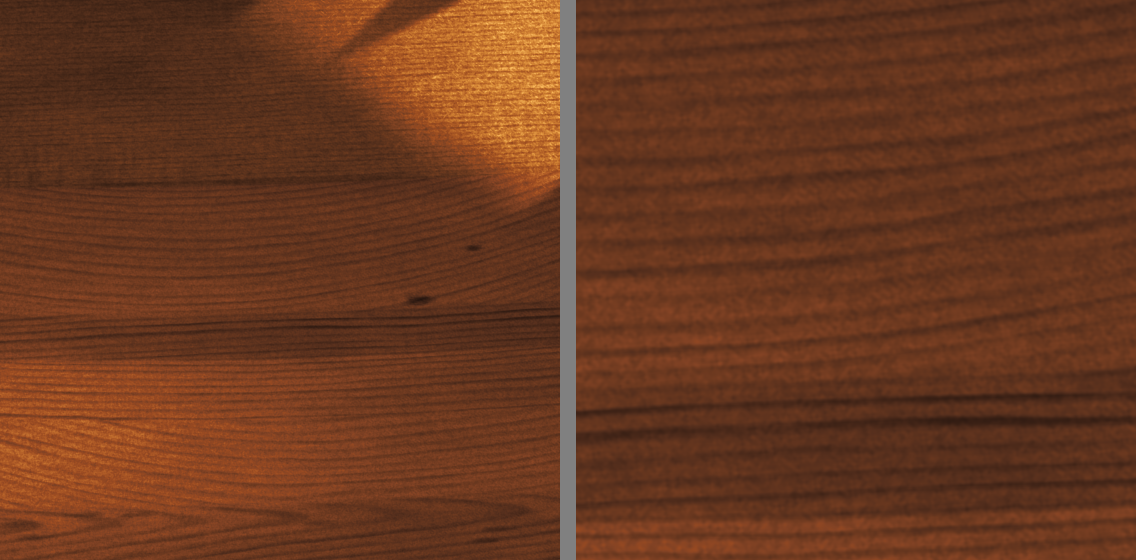
Left, the full canvas; right, a detail of the centre.
This texture is drawn by a Shadertoy shader. Its source:

```glsl
float hash(vec2 p) {
    return fract(sin(dot(p, vec2(127.1, 311.7))) * 43758.5453);
}

float noise(vec2 p) {
    vec2 cell = floor(p), f = fract(p);
    f = f * f * (3.0 - 2.0 * f);
    float low = mix(hash(cell), hash(cell + vec2(1, 0)), f.x);
    float high = mix(hash(cell + vec2(0, 1)), hash(cell + vec2(1, 1)), f.x);
    return mix(low, high, f.y);
}

float fbm(vec2 p) {
    float sum = 0.0, weight = 0.5;
    for (int i = 0; i < 4; i++) {
        sum += weight * noise(p);
        p = p * 2.03 + 17.3;
        weight *= 0.5;
    }
    return sum;
}

// Soft dark growth lines that fade in and out along the board
float rings(float height, float spacing, float x, float seed) {
    float wobble = fbm(vec2(x * 2.5 + seed, height * 9.0)) * 1.5;
    float phase = height / spacing + wobble + 0.6 * noise(vec2(seed, height * 30.0));
    float f = fract(phase);
    float line = smoothstep(0.3, 0.74, f) * (1.0 - smoothstep(0.74, 1.0, f));
    float strength = 0.4 + 0.5 * hash(vec2(floor(phase), seed));
    return line * strength * (0.3 + 1.1 * fbm(vec2(x * 14.0, phase * 2.0 + seed)));
}

float above(float height, float edge, float blur) {
    return smoothstep(edge - blur, edge + blur, height);
}

// Small dark eye, ragged and stretched along the grain
float knot(vec2 uv, vec2 center, vec2 size) {
    vec2 p = (uv - center) / size;
    p.y -= 0.25 * p.x;
    float r = length(p) + 0.9 * (fbm(uv * vec2(40.0, 110.0)) - 0.5);
    return 1.0 - smoothstep(0.1, 1.2, r);
}

// Straight shadow that narrows from start to end
float taperedShadow(vec2 p, vec2 start, vec2 end, float width) {
    vec2 axis = end - start;
    float t = clamp(dot(p - start, axis) / dot(axis, axis), 0.0, 1.0);
    float d = length(p - start - axis * t) - width * (1.0 - t);
    return (1.0 - smoothstep(-0.008, 0.012, d)) * (1.0 - 0.5 * t);
}

// Wood colour for a given red level
vec3 woodColor(float level) {
    vec3 c = mix(vec3(0.12, 0.07, 0.05), vec3(0.33, 0.18, 0.11), clamp((level - 0.12) / 0.21, 0.0, 1.0));
    c = mix(c, vec3(0.42, 0.22, 0.12), clamp((level - 0.33) / 0.09, 0.0, 1.0));
    c = mix(c, vec3(0.51, 0.26, 0.14), clamp((level - 0.42) / 0.09, 0.0, 1.0));
    c = mix(c, vec3(0.60, 0.29, 0.13), clamp((level - 0.51) / 0.09, 0.0, 1.0));
    c = mix(c, vec3(0.69, 0.36, 0.15), clamp((level - 0.60) / 0.09, 0.0, 1.0));
    c = mix(c, vec3(0.83, 0.51, 0.21), clamp((level - 0.69) / 0.14, 0.0, 1.0));
    return mix(c, vec3(0.97, 0.70, 0.36), clamp((level - 0.83) / 0.14, 0.0, 1.0));
}

// Sunlit patch bounded by soft and hard shadow edges
float sunlight(vec2 uv) {
    float edge = dot(uv, vec2(0.55, 0.83)) + 0.03 * (fbm(uv * 7.0) - 0.5);
    float sun = smoothstep(0.975, 1.12, edge);
    sun *= smoothstep(-0.02, 0.015, uv.y - 0.63 - 0.75 * (uv.x - 0.94));
    sun *= 1.0 - smoothstep(-0.015, 0.02, uv.y - 0.95 - 0.63 * (uv.x - 0.39));
    return sun * (1.0 - 0.9 * taperedShadow(uv, vec2(0.79, 1.03), vec2(0.57, 0.875), 0.04));
}

void mainImage(out vec4 fragColor, in vec2 fragCoord) {
    vec2 uv = fragCoord / iResolution.xy;
    float x = uv.x, y = uv.y;
    float height = y - 0.03 * x * x;

    // Board masks, from bottom to top
    float sagging = above(height, 0.092, 0.006);
    float flatBoard = above(height, 0.247, 0.003);
    float darkBoard = above(height, 0.355, 0.007);
    float middle = above(height, 0.434, 0.01);
    float top = above(height, 0.664, 0.002);

    // Growth lines, bent differently in each board
    float nose = 0.09 * x + length(vec2(y - 0.06 - 0.03 * x, 0.014));
    float grain = rings(nose, 0.017, x, 3.0);
    grain = mix(grain, rings(y - 0.24 * (x - 0.58) * (x - 0.58), 0.017, x, 11.0) * 0.65, sagging);
    grain = mix(grain, rings(y - 0.06 * (x - 0.3) * (x - 0.3), 0.0135, x, 23.0) * 1.1, flatBoard);
    grain = mix(grain, rings(y - 0.05 * x, 0.0135, x, 31.0) * 1.2, darkBoard);
    grain = mix(grain, rings(y - 0.25 * (x - 0.3) * (x - 0.3), 0.0155, x, 47.0) * 0.8, middle);
    grain = mix(grain, rings(y - 0.04 * x, 0.0095, x, 59.0) * 0.5, top);

    // Board tones and the warm glow at the lower left
    float level = mix(0.43, 0.485, sagging);
    level = mix(level, 0.465, flatBoard);
    level = mix(level, 0.39, darkBoard);
    level = mix(level, 0.435 - 0.25 * (y - 0.55), middle);
    level = mix(level, 0.345 - 0.27 * (y - 0.8), top);
    float glow = exp(-4.5 * x * x - 22.0 * (y - 0.21) * (y - 0.21));
    level += 0.22 * glow * (1.0 - 0.4 * darkBoard) - 0.035 * x * (1.0 - top);
    level += 0.12 * (fbm(uv * vec2(4.0, 13.0)) - 0.47);

    // Sun, brightest toward the upper right corner
    float sun = sunlight(uv);
    float bright = 0.53 + 0.32 * smoothstep(0.62, 0.03, distance(uv, vec2(1.02, 0.93)));
    level = mix(level, bright, sun);
    level *= 1.0 - 0.37 * grain;

    // Fibres, cross flecks, and sandy pores on a turned grid
    float fibre = fbm(vec2(x * 20.0, (y - 0.04 * x) * 170.0)) - 0.47;
    float fleck = noise(vec2(x * 130.0, y * 32.0)) - 0.5;
    float fleckArea = top * smoothstep(0.8, 0.68, height) * smoothstep(0.65, 0.1, x);
    vec2 turned = mat2(0.8, 0.6, -0.6, 0.8) * uv;
    float pores = noise(uv * vec2(150.0, 330.0)) - 0.5;
    float sand = noise(turned * 430.0 + 7.0) + 0.7 * noise(turned.yx * 260.0) - 0.85;
    level *= 1.0 + 0.19 * fibre + 0.2 * fleck * fleckArea;
    level *= 1.0 + 0.16 * sand + pores * (0.07 + 0.10 * top);
    level += 0.09 * sun * smoothstep(0.65, 0.95, noise(turned * 250.0 + 31.0));

    // Seam below the top board, and scattered knots
    float seamDark = exp(-pow((height - 0.669) / 0.006, 2.0)) * noise(vec2(x * 9.0, 2.0));
    level *= 1.0 - 0.3 * seamDark;
    float knots = knot(uv, vec2(0.75, 0.466), vec2(0.03, 0.011));
    knots = max(knots, 0.7 * knot(uv, vec2(0.846, 0.557), vec2(0.017, 0.008)));
    for (float id = 0.0; id < 7.0; id++) {
        vec2 place = vec2(hash(vec2(id, 5.0)), 0.03 + 0.10 * hash(vec2(id, 9.0)));
        knots = max(knots, 0.4 * knot(uv, place, vec2(0.04, 0.007)));
    }
    level *= 1.0 - 0.65 * knots;

    // Shaded top board is slightly more golden
    vec3 color = woodColor(level) * mix(vec3(1.0, 1.0, 1.01), vec3(1.0, 1.02, 0.98), top);
    fragColor = vec4(color, 1.0);
}
```
